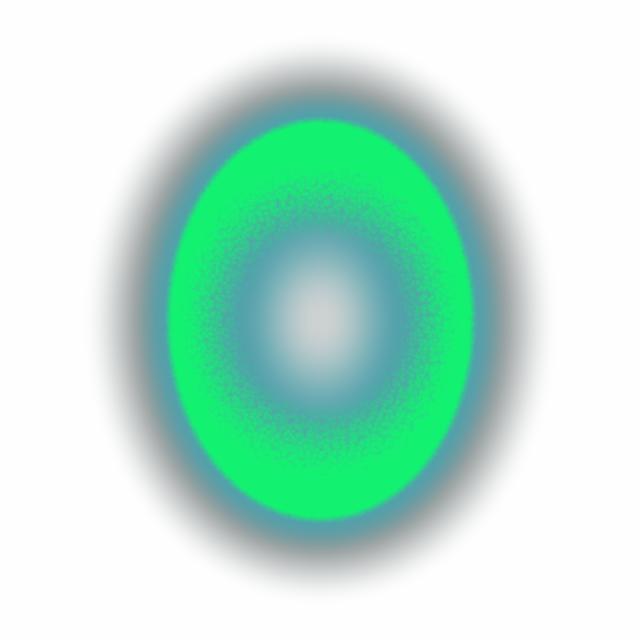
Write a WebGL 2 fragment shader that draws this background.

```glsl
#version 300 es
precision highp float;

#define RADII vec2(0.241, 0.315)
#define GLOW_WIDTH 0.132
#define EDGE_SOFTNESS 0.008
#define GRAIN_SCALE 120.0
#define GRAIN_AMOUNT 0.30
#define PAPER vec3(0.995)
#define CORE vec3(0.80, 0.82, 0.82)
#define TEAL vec3(0.32, 0.63, 0.67)
#define GREEN vec3(0.07, 0.95, 0.44)
#define SHADOW vec3(0.45, 0.48, 0.48)

uniform vec2 u_resolution;
out vec4 outColor;

vec2 hash2(vec2 cell) {
    vec3 h = fract(cell.xyx * vec3(0.1031, 0.1030, 0.0973));
    h += dot(h, h.yzx + 33.33);
    return fract((h.xx + h.yz) * h.zy);
}

// Distance to the nearest scattered point
float cellular(vec2 p) {
    vec2 cell = floor(p);
    vec2 local = fract(p);
    float nearest = 2.0;
    for (int y = -1; y <= 1; y++) {
        for (int x = -1; x <= 1; x++) {
            vec2 offset = vec2(x, y);
            vec2 delta = offset + hash2(cell + offset + 200.0) - local;
            nearest = min(nearest, dot(delta, delta));
        }
    }
    return sqrt(nearest);
}

// Layered cellular grain, roughly centred on zero
float grain(vec2 p) {
    float sum = 0.0;
    float weight = 0.5;
    for (int i = 0; i < 3; i++) {
        sum += weight * (0.48 - cellular(p));
        p = mat2(1.5, 1.1, -1.1, 1.5) * p + 17.3;
        weight *= 0.6;
    }
    return sum;
}

// Approximate signed distance to the ellipse
float ellipseDistance(vec2 p, float radial) {
    float slope = max(length(p / (RADII * RADII)), 0.001);
    return radial * (radial - 1.0) / slope;
}

// Teal halo fading through grey into the paper
vec3 haloColor(float dist) {
    float glow = 1.0 - smoothstep(0.0, GLOW_WIDTH, dist);
    vec3 tint = mix(TEAL, SHADOW, smoothstep(0.0, 0.06, dist));
    return mix(PAPER, tint, glow);
}

// Pale core, teal middle and grainy green rim
vec3 ringColor(vec2 p, float radial, float noise) {
    float vertical = abs(p.y / RADII.y) / max(radial, 0.001);
    float rimShift = mix(-0.07, 0.05, vertical * vertical);
    float rim = smoothstep(0.43, 0.86, radial + rimShift + noise * smoothstep(0.3, 0.6, radial));
    vec3 inner = mix(CORE, TEAL, smoothstep(0.03, 0.54, radial));
    return mix(inner, GREEN, rim);
}

void main() {
    vec2 p = (gl_FragCoord.xy - 0.5 * u_resolution) / min(u_resolution.x, u_resolution.y);
    p.x -= 0.001;
    float radial = length(p / RADII);
    float dist = ellipseDistance(p, radial);
    float noise = GRAIN_AMOUNT * grain(p * GRAIN_SCALE);

    // Slightly ragged, soft outer edge
    float edge = dist + 0.003 - 0.02 * noise;
    float inside = 1.0 - smoothstep(-EDGE_SOFTNESS, EDGE_SOFTNESS, edge);
    vec3 color = mix(haloColor(max(dist, 0.0)), ringColor(p, radial, noise), inside);
    outColor = vec4(color, 1.0);
}
```
